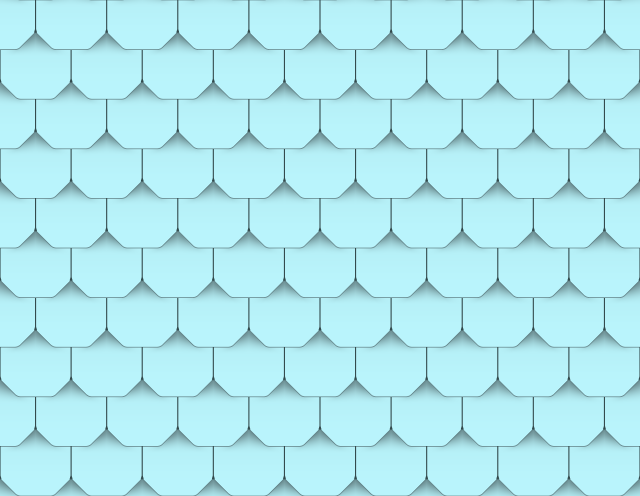
Give the GLSL for this pattern, as a WebGL 2 fragment shader.

```glsl
#version 300 es
precision highp float;
// Staggered rows of pale aqua roof shingles with clipped corners and soft shadows.
uniform vec2 u_resolution;
out vec4 outColor;

// Lengths are in shingle widths.
const vec2 REPEATS = vec2(9.0, 10.0);
const float ROW_HEIGHT = 0.696;
const float NOTCH_HEIGHT = 0.245;
const float CORNER_ROUNDING = 0.035;
const float JOINT_HALF = 0.0078;
const float EDGE_HALF = 0.0052;

const vec3 AQUA = vec3(0.722, 0.953, 0.981);
const vec3 JOINT_COLOR = vec3(0.20, 0.29, 0.30);
const vec3 EDGE_COLOR = vec3(0.36, 0.48, 0.50);

float smoothMax(float a, float b, float k) {
    float h = max(k - abs(a - b), 0.0) / k;
    return max(a, b) + 0.25 * h * h * k;
}

// Distance to the nearest vertical joint of a row.
float jointDistance(float x, float row) {
    float shift = 0.5 * mod(row, 2.0);
    return abs(fract(x + shift + 0.5) - 0.5);
}

// Signed distance to the slanted cut, positive inside the notch.
float notchDepth(vec2 p) {
    return (NOTCH_HEIGHT - p.y - p.x) * 0.7071;
}

// Signed distance to the lower outline of a row, positive outside it.
float outline(vec2 p) {
    return smoothMax(notchDepth(p), -p.y, CORNER_ROUNDING);
}

// Shadow cast on the row beneath, strongest at the tip of the notch.
float castShadow(vec2 p) {
    float depth = notchDepth(p);
    float height = smoothstep(-0.10, 0.20, p.y);
    float reach = exp(-abs(depth) / 0.20) * smoothstep(-0.15, 0.0, depth);
    return 0.42 * height * reach;
}

float stroke(float distance, float halfWidth, float pixel) {
    return clamp((halfWidth - abs(distance)) / pixel + 0.5, 0.0, 1.0);
}

void main() {
    vec2 cell = gl_FragCoord.xy / u_resolution * REPEATS;
    float row = floor(cell.y);
    float pixel = REPEATS.x / u_resolution.x;

    // Position seen from this row and from the row above it.
    vec2 here = vec2(jointDistance(cell.x, row), fract(cell.y) * ROW_HEIGHT);
    vec2 above = vec2(jointDistance(cell.x, row + 1.0), here.y - ROW_HEIGHT);
    float edgeHere = outline(here);
    float edgeAbove = outline(above);

    // Face with a faint vertical gradient, then the shadow of the covering row.
    float inNotch = smoothstep(-0.5 * pixel, 0.5 * pixel, edgeHere);
    float faceHeight = mix(here.y, here.y + ROW_HEIGHT, inNotch);
    vec3 color = AQUA * (1.006 - 0.018 * smoothstep(0.2, ROW_HEIGHT, faceHeight));
    color *= 1.0 - mix(castShadow(above), castShadow(here), inNotch);

    // Lower outline of both rows.
    float edge = min(abs(edgeHere), abs(edgeAbove));
    color = mix(color, EDGE_COLOR, 0.9 * stroke(edge, EDGE_HALF, pixel));

    // Vertical joint, flared where it meets the notch.
    float flare = 0.012 * smoothstep(NOTCH_HEIGHT + 0.05, NOTCH_HEIGHT - 0.01, here.y);
    float joint = stroke(here.x, JOINT_HALF + flare, pixel);
    joint *= smoothstep(-pixel, pixel, here.y - NOTCH_HEIGHT + 0.01);
    color = mix(color, JOINT_COLOR, joint);

    outColor = vec4(color, 1.0);
}
```
